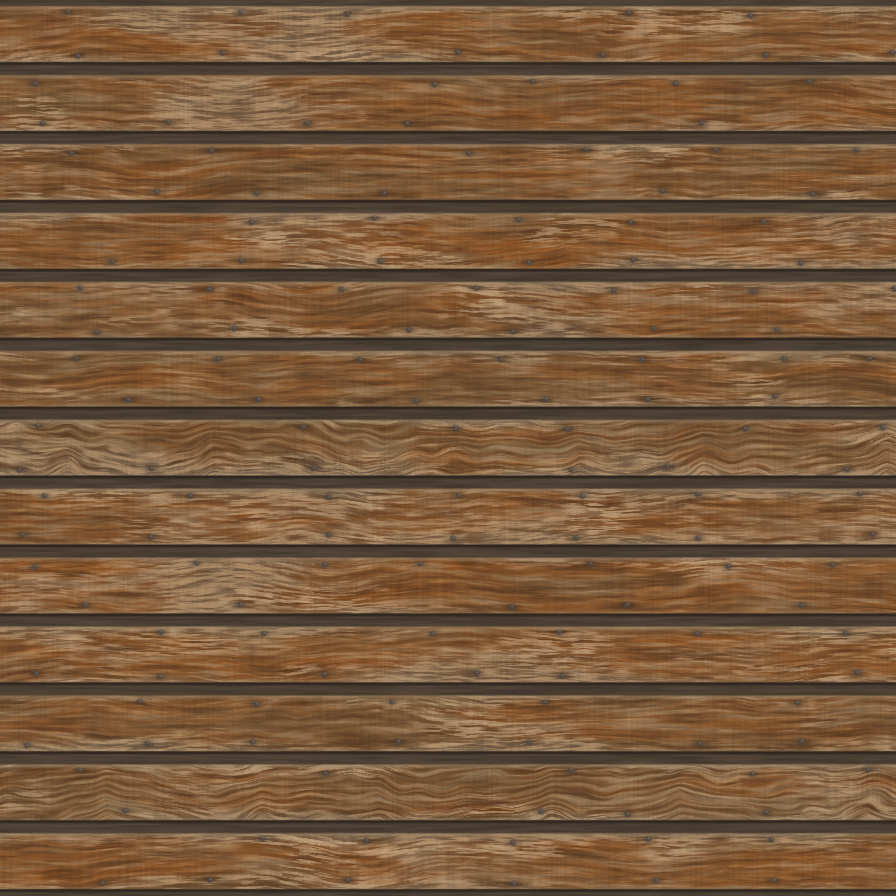
Write a three.js fragment shader that draws this texture.

```glsl
varying vec2 vUv;

// Layout, measured in plank pitches
const float PLANKS = 13.0;
const float PITCH_OFFSET = 0.085;
const float PLANK_HEIGHT = 0.825;
const float EDGE_SOFT = 0.018;
const float NAIL_SPACING = 1.95;
const float NAIL_RADIUS = 0.042;
const float ARCH_SPACING = 2.3;

const vec3 DULL_BROWN = vec3(0.475, 0.345, 0.215);
const vec3 ORANGE_STAIN = vec3(0.55, 0.325, 0.145);
const vec3 DARK_GRAIN = vec3(0.33, 0.215, 0.13);
const vec3 WORN_PALE = vec3(0.64, 0.54, 0.42);
const vec3 GREY_WEAR = vec3(0.46, 0.385, 0.31);
const vec3 GAP_BROWN = vec3(0.295, 0.245, 0.20);
const vec3 SHADOW = vec3(0.17, 0.14, 0.115);
const vec3 NAIL_GREY = vec3(0.31, 0.27, 0.24);

float hash(vec2 p) {
  p = fract(p * vec2(0.1031, 0.1130));
  p += dot(p, p.yx + 33.33);
  return fract((p.x + p.y) * p.x * 17.0);
}

float noise(vec2 p) {
  vec2 i = floor(p), f = fract(p);
  f = f * f * (3.0 - 2.0 * f);
  return mix(mix(hash(i), hash(i + vec2(1.0, 0.0)), f.x),
             mix(hash(i + vec2(0.0, 1.0)), hash(i + vec2(1.0, 1.0)), f.x), f.y);
}

float fbm(vec2 p) {
  float sum = 0.0, amp = 0.53;
  for (int i = 0; i < 4; i++) {
    sum += amp * noise(p);
    p = p * 2.03 + vec2(17.3, 9.1);
    amp *= 0.5;
  }
  return sum;
}

// Peaked grain arches that flatten toward the top of the board
float archLift(vec2 p, float row) {
  float lift = 0.0;
  float cell = floor(p.x / ARCH_SPACING);
  for (int i = -1; i <= 1; i++) {
    float id = cell + float(i);
    float center = (id + 0.2 + 0.6 * hash(vec2(id + 40.0, row))) * ARCH_SPACING;
    float dx = p.x - center;
    lift += (0.15 + 0.25 * hash(vec2(id + 71.0, row))) * exp(-4.0 * sqrt(dx * dx + 0.004));
  }
  return lift * (1.0 - 0.8 * p.y);
}

vec3 woodColor(vec2 p, float row) {
  vec2 seed = vec2(row * 37.7 + 11.0, row * 19.3 + 5.0);
  float cycle = mod(row, 5.0);
  float wavy = step(5.5, row) * (1.0 - step(0.5, abs(cycle - 1.0)));
  float stain = 0.5 - 0.25 * cos(6.2832 * (cycle - 0.4) / 5.0) + 0.33 * step(row, 1.5);

  // Bend the grain before stretching it along the board
  float bend = (noise(p * vec2(0.7, 1.3) + seed) - 0.5) * mix(0.2, 0.36, wavy);
  bend += (noise(p * vec2(3.0, 4.0) + seed) - 0.5) * mix(0.03, 0.12, wavy);
  vec2 g = vec2(p.x, p.y + bend - wavy * archLift(p, row));
  float broad = fbm(g * vec2(0.65, 5.0) + seed);
  float streak = fbm(g * vec2(1.4, 15.0) + seed.yx);
  float fiber = fbm(g * vec2(3.5, 34.0) + seed + 50.0);
  float rings = 0.5 + 0.5 * sin(g.y * 62.0 + 9.0 * broad);
  float patches = fbm(p * vec2(0.4, 1.6) + seed + 90.0);
  float saw = noise(p * vec2(32.0, 1.5) + seed);

  // Stain, grain and weathering
  float orange = stain + 1.6 * (broad - 0.5) + 1.2 * (patches - 0.5);
  vec3 color = mix(DULL_BROWN, ORANGE_STAIN, clamp(orange, 0.0, 1.0));
  float ringAmount = mix(0.12, 0.34, wavy);
  color = mix(color, DARK_GRAIN, ringAmount * smoothstep(0.55, 1.0, rings));
  color = mix(color, WORN_PALE, ringAmount * smoothstep(0.6, 1.0, 1.0 - rings));
  color = mix(color, DARK_GRAIN, 0.55 * smoothstep(0.5, 0.78, streak));
  color = mix(color, WORN_PALE, 0.5 * smoothstep(0.5, 0.24, streak));
  float edge = smoothstep(0.24, 0.0, min(p.y, PLANK_HEIGHT - p.y));
  float wear = smoothstep(0.5, 0.8, patches + 0.17 * edge + 0.35 * (fiber - 0.5));
  color = mix(color, mix(GREY_WEAR, WORN_PALE, smoothstep(0.3, 0.65, fiber)), 0.75 * wear);
  float scrape = smoothstep(0.6, 0.76, fbm(p * vec2(0.6, 2.2) + seed + 140.0));
  color = mix(color, WORN_PALE * 1.1, 0.6 * scrape * smoothstep(0.4, 0.62, fiber));
  return color * (1.0 + 0.36 * (fiber - 0.5) + 0.07 * (saw - 0.5));
}

// Two jittered lines of nails, each with a dark smear
vec3 addNails(vec3 color, vec2 p, float row) {
  for (int i = 0; i < 2; i++) {
    float line = float(i);
    float x = p.x / NAIL_SPACING + hash(vec2(row + 3.0, line + 8.0));
    vec2 id = vec2(floor(x) + 20.0, row * 2.0 + line + 30.0);
    float cx = 0.3 + 0.4 * hash(id);
    float cy = mix(0.13, 0.72, line) + 0.07 * (hash(id + 61.0) - 0.5);
    vec2 d = vec2((fract(x) - cx) * NAIL_SPACING, p.y - cy);
    float present = step(0.12, hash(id + 27.0));
    float smear = exp(-dot(d * vec2(9.0, 20.0), d * vec2(9.0, 20.0)));
    float head = 1.0 - smoothstep(NAIL_RADIUS - EDGE_SOFT, NAIL_RADIUS + EDGE_SOFT, length(d));
    float glint = exp(-dot(d - 0.012, d - 0.012) * 2500.0);
    color = mix(color, SHADOW, 0.4 * smear * present);
    color = mix(color, NAIL_GREY + 0.12 * glint, 0.85 * head * present);
  }
  return color;
}

void main() {
  float y = vUv.y * PLANKS - PITCH_OFFSET;
  float row = PLANKS - 1.0 - floor(y);
  vec2 p = vec2(vUv.x * PLANKS, fract(y));

  vec3 wood = addNails(woodColor(p, row), p, row);
  // Pale upper bevel and lower lip
  float bevel = smoothstep(PLANK_HEIGHT - 0.075, PLANK_HEIGHT - 0.02, p.y);
  float lip = smoothstep(0.07, 0.03, p.y);
  wood = mix(wood, WORN_PALE * 0.96, 0.48 * bevel + 0.25 * lip);
  wood = mix(SHADOW, wood, smoothstep(0.0, 0.03, p.y));

  // Recessed strip, shaded by the board above
  float gapGrain = fbm(p * vec2(1.5, 28.0) + row * 13.0);
  vec3 gap = GAP_BROWN * (0.8 + 0.4 * gapGrain);
  gap = mix(gap, SHADOW, 0.85 * smoothstep(0.955, 0.99, p.y));
  float inGap = smoothstep(PLANK_HEIGHT - EDGE_SOFT, PLANK_HEIGHT + EDGE_SOFT, p.y);
  gl_FragColor = vec4(mix(wood, gap, inGap), 1.0);
}
```
